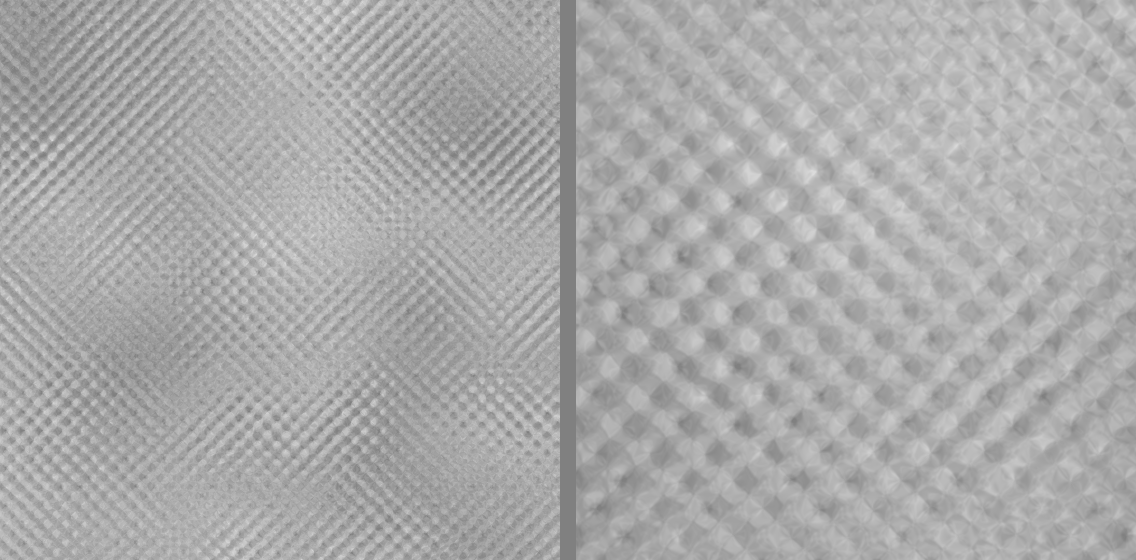
Left, the full canvas; right, a detail of the centre.
Give the GLSL for this pattern, as a three.js fragment shader.

```glsl
// Pressed prismatic glass: a staggered grid of small round bumps, 30 across and
// 30 down with a second set at the cell centres. The slope of each bump bends
// the view of a soft grey light field and catches a slowly turning side light.

#define CELLS 30.0
#define PHASE vec2(0.82, 0.42)
#define REFRACTION 0.085
#define SHARPNESS 1.3
#define WOBBLE 0.09
#define BASE_GREY 0.668
#define CLOUD_AMOUNT 0.11
#define CRINKLE_AMOUNT 0.085
#define SIDE_LIGHT 0.20
#define CORE_TINT 0.13
#define SAMPLES 3
#define SAMPLE_SPAN 0.0014

varying vec2 vUv;

const float TAU = 6.2831853;

float hash(vec2 p) {
  vec3 q = fract(vec3(p.xyx) * 0.1031);
  q += dot(q, q.yzx + 33.33);
  return fract((q.x + q.y) * q.z);
}

// Smooth value noise, centred on zero
float noise(vec2 p) {
  vec2 i = floor(p), f = fract(p);
  f = f * f * f * (f * (f * 6.0 - 15.0) + 10.0);
  float low = mix(hash(i), hash(i + vec2(1.0, 0.0)), f.x);
  float high = mix(hash(i + vec2(0.0, 1.0)), hash(i + 1.0), f.x);
  return mix(low, high, f.y) - 0.5;
}

float glow(vec2 p, vec2 centre, float radius) {
  vec2 d = (p - centre) / radius;
  return exp(-dot(d, d));
}

// Light field behind the glass: broad pools, clouds and fine crinkles
float lightField(vec2 p) {
  float grey = BASE_GREY;
  grey += 0.085 * glow(p, vec2(0.50, 0.54), 0.16);
  grey += 0.060 * glow(p, vec2(0.43, 1.00), 0.16);
  grey += 0.060 * glow(p, vec2(0.38, 0.02), 0.15);
  grey += 0.035 * glow(p, vec2(0.88, 0.43), 0.10);
  grey -= 0.060 * glow(p, vec2(0.31, 0.36), 0.12);
  grey -= 0.055 * glow(p, vec2(0.72, 0.48), 0.11);
  grey -= 0.060 * glow(p, vec2(0.97, 0.75), 0.18);
  grey -= 0.060 * glow(p, vec2(0.03, 0.94), 0.18);
  grey -= 0.050 * glow(p, vec2(0.95, 0.03), 0.20);

  mat2 turn = mat2(0.8, 0.6, -0.6, 0.8);
  vec2 q = turn * p + 7.3;
  grey += CLOUD_AMOUNT * noise(q * 7.0);
  grey += CRINKLE_AMOUNT * noise(turn * q * 19.0);
  grey += CRINKLE_AMOUNT * 0.8 * noise(q * 47.0);
  // Thin bright wrinkles where a noise field crosses zero
  grey += 0.035 * (1.0 - smoothstep(0.0, 0.12, abs(noise(q * 31.0 + 3.7))));
  return grey - 0.01;
}

float shade(vec2 p) {
  vec2 cell = p * CELLS - PHASE;
  cell += WOBBLE * vec2(noise(cell * 1.7), noise(cell * 1.7 + 51.7));
  vec2 s = sin(TAU * cell), c = cos(TAU * cell);
  float height = c.x * c.y;

  // Slope of a peaked cosine product, levelled off to give crisp flanks
  vec2 slope = vec2(s.x * c.y, c.x * s.y) * exp(SHARPNESS * height);
  slope *= inversesqrt(0.3 + dot(slope, slope));

  // Refraction, then a side light whose direction drifts over the sheet
  float grey = lightField(p - REFRACTION * slope);
  vec2 side = vec2(noise(p * 4.3 + 11.0), noise(p * 4.3 + 29.0));
  grey += SIDE_LIGHT * dot(side, slope);

  // Small pit or glint at each bump top, different from bump to bump
  float core = smoothstep(0.62, 0.88, height);
  vec2 bump = floor(cell * 2.0 + 0.5);
  return grey + CORE_TINT * core * (hash(bump + 90.0) - 0.6);
}

void main() {
  // Average a small grid of samples to smooth the fine detail
  float grey = 0.0;
  for (int i = 0; i < SAMPLES; i++) {
    for (int j = 0; j < SAMPLES; j++) {
      vec2 offset = (vec2(float(i), float(j)) + 0.5) / float(SAMPLES) - 0.5;
      grey += shade(vUv + offset * SAMPLE_SPAN);
    }
  }
  grey /= float(SAMPLES * SAMPLES);
  gl_FragColor = vec4(vec3(clamp(grey, 0.5, 0.86)), 1.0);
}
```
